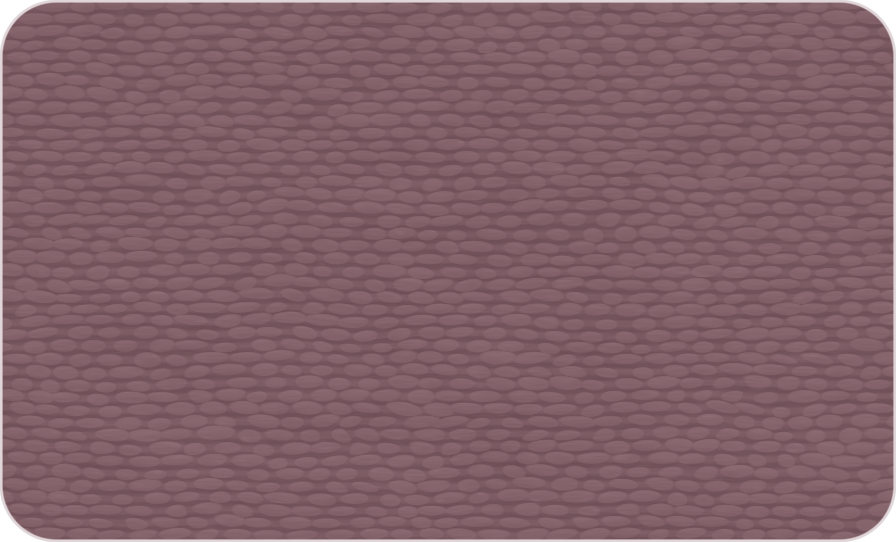
Give the GLSL for this texture, as a WebGL 1 fragment shader.

```glsl
precision highp float;
// Mauve plain-weave fabric swatch: brick-laid yarn stitches on a rounded panel with a pale rim.

uniform vec2 u_resolution;

const float COLUMNS = 28.0;           // stitches across the panel
const float ROWS = 43.0;              // yarn rows down the panel
const vec2 STITCH_RADIUS = vec2(0.50, 0.52); // in cells
const float SIZE_JITTER = 0.24;
const float SHIFT_JITTER = 0.20;
const float ROW_WANDER = 0.45;        // in rows
const float CORNER_RADIUS = 0.104;    // in panel heights
const float RIM_WIDTH = 0.0048;

const vec3 GAP_COLOR = vec3(0.448, 0.322, 0.352);
const vec3 YARN_COLOR = vec3(0.520, 0.390, 0.420);
const vec3 RIM_COLOR = vec3(0.88, 0.84, 0.85);
const vec3 PAGE_COLOR = vec3(1.0);

float hash(vec2 p) {
  return fract(sin(dot(p, vec2(127.1, 311.7))) * 43758.5453);
}

float noise(vec2 p) {
  vec2 cell = floor(p);
  vec2 f = fract(p);
  f = f * f * (3.0 - 2.0 * f);
  float low = mix(hash(cell), hash(cell + vec2(1.0, 0.0)), f.x);
  float high = mix(hash(cell + vec2(0.0, 1.0)), hash(cell + vec2(1.0, 1.0)), f.x);
  return mix(low, high, f.y);
}

float roundedBox(vec2 p, vec2 halfSize, float radius) {
  vec2 q = abs(p) - halfSize + radius;
  return length(max(q, 0.0)) + min(max(q.x, q.y), 0.0) - radius;
}

// Returns the height of the topmost stitch and its directional light.
vec2 weave(vec2 cloth) {
  vec2 top = vec2(0.0);
  float row0 = floor(cloth.y);
  for (int j = -1; j <= 1; j++) {
    float row = row0 + float(j);
    float x = cloth.x - 0.5 * mod(row, 2.0) - 0.15 * hash(vec2(row, 3.0));
    for (int i = -1; i <= 1; i++) {
      vec2 id = vec2(floor(x) + float(i), row);
      vec2 jitter = vec2(hash(id + 17.3), hash(id + 41.9)) - 0.5;
      vec2 size = STITCH_RADIUS * (1.0 + SIZE_JITTER * 2.0 * jitter.yx * vec2(1.0, 0.6));
      vec2 q = vec2(x, cloth.y) - id - 0.5 - SHIFT_JITTER * jitter;
      q.y += 0.25 * (hash(id + 73.1) - 0.5) * q.x;
      q /= size;
      float d2 = dot(q, q);
      float dome = (1.0 - d2 * d2) * (0.85 + 0.3 * hash(id + 5.7));
      if (dome > top.x) top = vec2(dome, q.y * smoothstep(0.0, 0.4, dome));
    }
  }
  return top;
}

vec3 fabric(vec2 uv) {
  vec2 cloth = uv * vec2(COLUMNS, ROWS);
  // Slow drift of the rows and uneven stitch spacing
  cloth.y += ROW_WANDER * (noise(cloth * vec2(0.45, 0.3)) - 0.5);
  cloth.x += 0.5 * (noise(cloth * vec2(0.35, 0.8) + 31.0) - 0.5);
  vec2 stitch = weave(cloth);

  // Yarn running below the crossings
  float strand = 0.42 * (1.0 - smoothstep(0.12, 0.48, abs(fract(cloth.y) - 0.5)));
  float cover = smoothstep(0.0, 0.75, max(stitch.x, strand));
  vec3 color = mix(GAP_COLOR, YARN_COLOR, cover);
  color += 0.020 * stitch.y;

  // Fine fibres and broad tonal variation
  float fibre = noise(cloth * vec2(2.5, 7.0) + 9.0) - 0.5;
  float blotch = noise(uv * vec2(9.0, 14.0) + 53.0) - 0.5;
  float slub = smoothstep(0.82, 1.0, noise(cloth * vec2(1.6, 4.0) + 87.0));
  return color + 0.022 * fibre + 0.014 * blotch + 0.018 * slub;
}

void main() {
  vec2 uv = gl_FragCoord.xy / u_resolution;
  float pixel = 1.0 / u_resolution.y;
  vec2 halfSize = 0.5 * vec2(u_resolution.x / u_resolution.y, 1.0);
  vec2 p = gl_FragCoord.xy * pixel - halfSize;
  float edge = roundedBox(p, halfSize, CORNER_RADIUS);

  // Fabric, then rim, then page outside the corners
  vec3 color = fabric(uv);
  color = mix(color, RIM_COLOR, smoothstep(-pixel, pixel, edge + RIM_WIDTH));
  color = mix(color, PAGE_COLOR, smoothstep(-0.5 * pixel, pixel, edge));
  gl_FragColor = vec4(color, 1.0);
}
```
